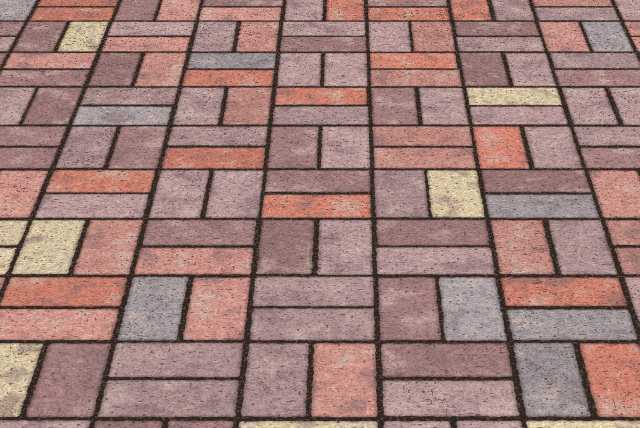
This texture is drawn by a Shadertoy shader. Its source:

```glsl
// Weathered brick paving in a basket weave, seen in receding perspective.
// Each square block holds two bricks, turned a quarter in every other block;
// hashes pick each brick's clay, gradient noise adds stains, pits and cracks.

vec2 hash2(vec2 p) {
    vec3 q = fract(p.xyx * vec3(0.1031, 0.1030, 0.0973));
    q += dot(q, q.yzx + 33.33);
    return fract((q.xx + q.yz) * q.zy);
}

float gradientNoise(vec2 p) {
    vec2 i = floor(p), f = fract(p);
    vec2 s = f * f * f * (f * (f * 6.0 - 15.0) + 10.0);
    float corner[4];
    for (int k = 0; k < 4; k++) {
        vec2 o = vec2(k & 1, k >> 1);
        float angle = 6.2832 * hash2(i + o).x;
        corner[k] = dot(vec2(cos(angle), sin(angle)), f - o);
    }
    return mix(mix(corner[0], corner[1], s.x), mix(corner[2], corner[3], s.x), s.y);
}

float fbm(vec2 p) {
    float sum = 0.0, amp = 1.0;
    for (int k = 0; k < 3; k++) {
        sum += amp * gradientNoise(p);
        p = p * 2.1 + 11.7;
        amp *= 0.55;
    }
    return sum;
}

// Fired clay: mostly mauve, brown and red, with some grey and rare cream
vec3 clayColor(float pick) {
    vec3 c = vec3(0.69, 0.57, 0.57);
    c = mix(c, vec3(0.62, 0.48, 0.47), step(0.33, pick));
    c = mix(c, vec3(0.77, 0.55, 0.51), step(0.52, pick));
    c = mix(c, vec3(0.78, 0.49, 0.42), step(0.74, pick));
    c = mix(c, vec3(0.63, 0.59, 0.60), step(0.84, pick));
    return mix(c, vec3(0.86, 0.79, 0.65), step(0.94, pick));
}

float roundedBox(vec2 p, vec2 halfSize, float radius) {
    vec2 q = abs(p) - halfSize + radius;
    return length(max(q, 0.0)) + min(max(q.x, q.y), 0.0) - radius;
}

void mainImage(out vec4 fragColor, in vec2 fragCoord) {
    // Project the canvas onto the ground, one unit per block
    vec2 p = fragCoord / iResolution.y;
    float down = 1.0 - p.y;
    vec2 ground = vec2((p.x - 0.8555 - 0.034 * down) / (0.1914 + 0.1465 * down),
                       26.68 / (down + 1.3066) - 11.675);
    vec2 footprint = fwidth(ground);

    // Locate the block and the brick in it; the long side runs along local y
    vec2 block = floor(ground), f = fract(ground);
    bool upright = mod(block.x + block.y, 2.0) > 0.5;
    if (!upright) {
        f = f.yx;
        footprint = footprint.yx;
    }
    float side = step(0.5, f.x);
    vec2 local = f - vec2(0.25 + 0.5 * side, 0.5);
    vec2 id = vec2(block.x * 2.0 + side, block.y);
    vec2 rnd = hash2(id + 41.0), rnd2 = hash2(id + 93.0);
    vec2 grainPos = ground + id * 7.3;

    // Slightly uneven outline with chipped edges
    vec2 halfSize = vec2(0.234, 0.484) - 0.010 * rnd2;
    vec2 shifted = local + 0.008 * (rnd - 0.5);
    float chips = 0.010 * fbm(grainPos * 13.0);
    float dist = roundedBox(shifted, halfSize, 0.025) + chips;
    vec2 inset = halfSize - abs(shifted);
    float blur = 0.65 * (inset.x < inset.y ? footprint.x : footprint.y);
    float cover = 1.0 - smoothstep(-blur, blur, dist);

    // Clay with broad stains and a fine grain
    vec3 clay = clayColor(rnd.x) * (0.95 + 0.12 * rnd.y);
    float stain = fbm(grainPos * 3.2);
    clay = mix(clay, vec3(0.79, 0.70, 0.66), 0.55 * smoothstep(0.05, 0.6, stain));
    clay = mix(clay, vec3(0.52, 0.42, 0.43), 0.50 * smoothstep(0.05, 0.6, -stain));
    clay *= 1.0 + 0.14 * fbm(grainPos * 17.0) + 0.22 * gradientNoise(grainPos * 53.0);

    // Dark pits and, on some bricks, a web of fine cracks
    float pits = smoothstep(0.30, 0.52, gradientNoise(grainPos * 31.0 + 5.0));
    float web = abs(gradientNoise(grainPos * 9.0) + 0.4 * gradientNoise(grainPos * 23.0));
    float cracks = (1.0 - smoothstep(0.0, 0.045, web)) * smoothstep(0.55, 0.9, rnd2.x)
                 * smoothstep(-0.15, 0.25, gradientNoise(grainPos * 4.0 + 3.0));
    clay = mix(clay, vec3(0.28, 0.21, 0.20), clamp(0.55 * pits + 0.65 * cracks, 0.0, 0.8));

    // Worn, dirty rim
    clay *= 1.0 - 0.22 * smoothstep(-0.035, 0.0, dist);

    // Damp soil in the joints with scattered sand
    float sand = smoothstep(0.0, 0.5, fbm(ground * 38.0));
    vec3 joint = mix(vec3(0.19, 0.145, 0.125), vec3(0.42, 0.34, 0.31), 0.7 * sand);

    fragColor = vec4(mix(joint, clay, cover), 1.0);
}
```
